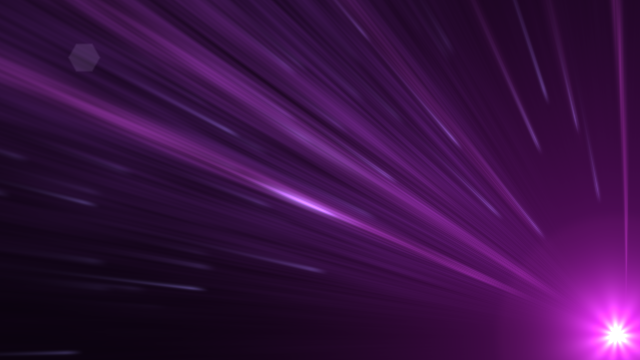
Reproduce this background procedurally as a WebGL 2 fragment shader.

```glsl
#version 300 es
precision highp float;

uniform vec2 u_resolution;
out vec4 fragColor;

float hash(float n) {
  return fract(sin(n * 91.73) * 4375.85);
}

float bell(float x) {
  return exp(-x * x);
}

vec2 gradient(vec2 cell) {
  float turn = 6.2832 * hash(dot(cell, vec2(1.37, 7.91)));
  return vec2(cos(turn), sin(turn));
}

float gradientNoise(vec2 p) {
  vec2 i = floor(p), f = fract(p);
  vec2 u = f * f * f * (f * (f * 6.0 - 15.0) + 10.0);
  vec2 e = vec2(1.0, 0.0);
  float low = mix(dot(gradient(i), f), dot(gradient(i + e), f - e), u.x);
  float high = mix(dot(gradient(i + e.yx), f - e.yx), dot(gradient(i + 1.0), f - 1.0), u.x);
  return mix(low, high, u.y);
}

// Soft ray around an angle, opening at radius near and fading past far
float beam(vec2 polar, float angle, float width, float near, float far) {
  return bell((polar.x - angle) / width) * smoothstep(near, near + 0.22, polar.y)
       * (1.0 - smoothstep(far * 0.5, far, polar.y));
}

// Thin streak with a sharp inner tip and a tail running outward
float streak(vec2 polar, float angle, float near, float tail, float width) {
  float along = polar.y - near;
  return bell((polar.x - angle) * polar.y / width)
       * smoothstep(0.0, 0.06, along) * exp(-max(along, 0.0) / tail);
}

// Angle, inner radius and tail length of the leading streaks
const vec3 LEADS[15] = vec3[15](
  vec3(0.863, 0.69, 0.12), vec3(0.901, 0.35, 0.10), vec3(0.778, 0.47, 0.13),
  vec3(1.149, 0.56, 0.16), vec3(1.389, 0.38, 0.10), vec3(1.350, 0.58, 0.13),
  vec3(1.257, 0.68, 0.22), vec3(0.865, 1.08, 0.09), vec3(0.119, 1.16, 0.18),
  vec3(0.249, 1.50, 0.14), vec3(-0.023, 1.50, 0.13), vec3(0.604, 0.76, 0.13),
  vec3(0.222, 0.84, 0.16), vec3(0.486, 1.20, 0.15), vec3(0.404, 0.86, 0.10));

void main() {
  vec2 p = gl_FragCoord.xy / u_resolution.y;
  vec2 ray = p - vec2(1.736, 0.056);
  vec2 polar = vec2(atan(ray.y, -ray.x), length(ray));
  float a = polar.x, r = polar.y;

  // Dark violet backdrop, warmer near the light
  vec3 color = vec3(0.035, 0.008, 0.05) + vec3(0.23, 0.03, 0.24) * exp(-r * r * 1.7);
  color += vec3(0.035, 0.005, 0.04) * smoothstep(0.0, 0.4, a);

  // Fan of fine rays
  float fan = smoothstep(0.0, 0.46, a) * (1.0 - smoothstep(0.68, 1.2, a));
  float opening = smoothstep(0.25, 1.0, r + 0.2 * fan) * (1.0 - 0.3 * smoothstep(1.2, 2.0, r));
  float broad = gradientNoise(vec2(a * 20.0, r * 1.3));
  float middle = gradientNoise(vec2(a * 62.0 + 9.0, r * 2.6));
  float fine = gradientNoise(vec2(a * 150.0 + 31.0, r * 2.2));
  float grain = 0.8 + 0.6 * broad + 0.65 * middle + 0.35 * fine;
  color += vec3(0.12, 0.052, 0.165) * max(grain, 0.0) * (fan + 0.1) * opening;

  // Wide magenta beams
  float sheen = 0.9 + 0.5 * middle + 0.35 * fine;
  float beams = 0.75 * beam(polar, 0.411, 0.021, 0.26, 2.9)
              + 0.46 * beam(polar, 0.570, 0.036, 0.18, 2.6)
              + 0.20 * beam(polar, 0.670, 0.035, 0.50, 2.6)
              + 0.32 * beam(polar, 0.885, 0.025, 0.30, 2.0)
              + 0.18 * beam(polar, 1.150, 0.015, 0.52, 1.6)
              + 0.20 * beam(polar, 1.350, 0.014, 0.50, 1.5)
              + 0.60 * beam(polar, 1.600 - 0.06 * r, 0.014, 0.08, 2.0);
  color += vec3(0.34, 0.12, 0.34) * beams * sheen;

  // Leading streaks, then softer scattered ones
  float glints = 0.0;
  for (int i = 0; i < 15; i++) {
    glints += 0.72 * streak(polar, LEADS[i].x, LEADS[i].y, LEADS[i].z, 0.0055);
  }
  for (int i = 0; i < 36; i++) {
    float n = float(i) + 1.0;
    float angle = 0.02 + 0.028 * (n + hash(n));
    glints += 0.38 * hash(n + 80.0)
            * streak(polar, angle, 0.65 + 1.1 * hash(n + 40.0), 0.12, 0.008);
  }
  color += vec3(0.36, 0.35, 0.58) * glints * (0.9 + 0.5 * fine);

  // Soft patches of light on the two main beams
  color += vec3(0.28, 0.28, 0.42) * bell((a - 0.404) / 0.012) * bell((r - 0.98) / 0.10);
  color += vec3(0.10, 0.09, 0.14) * bell((a - 0.563) / 0.018) * bell((r - 0.98) / 0.14);

  // Flare with halo, spikes and white core
  vec2 q = p - vec2(1.713, 0.069);
  float d = length(q), turn = atan(q.y, q.x);
  float spikes = 0.5 + 0.5 * cos(turn * 7.0 + 0.8) * cos(turn * 4.0 - 0.5);
  color += vec3(0.66, 0.16, 0.70) * exp(-pow(d / 0.13, 1.5));
  color += vec3(0.20, 0.03, 0.21) * exp(-d * 5.5);
  color += vec3(0.025, 0.008, 0.02) * (1.0 - smoothstep(0.31, 0.35, d));
  color += vec3(0.45, 0.38, 0.45) * spikes * exp(-d * 17.0);
  color += vec3(1.0) * bell(d / (0.028 + 0.012 * spikes));

  // Faint hexagonal lens ghost
  vec2 h = abs(p - vec2(0.234, 0.840));
  float hexagon = max(h.x * 0.866 + h.y * 0.5, h.y) - 0.038;
  color += vec3(0.09, 0.09, 0.10) * (1.0 - smoothstep(-0.004, 0.004, hexagon));

  fragColor = vec4(clamp(color, 0.0, 1.0), 1.0);
}
```
